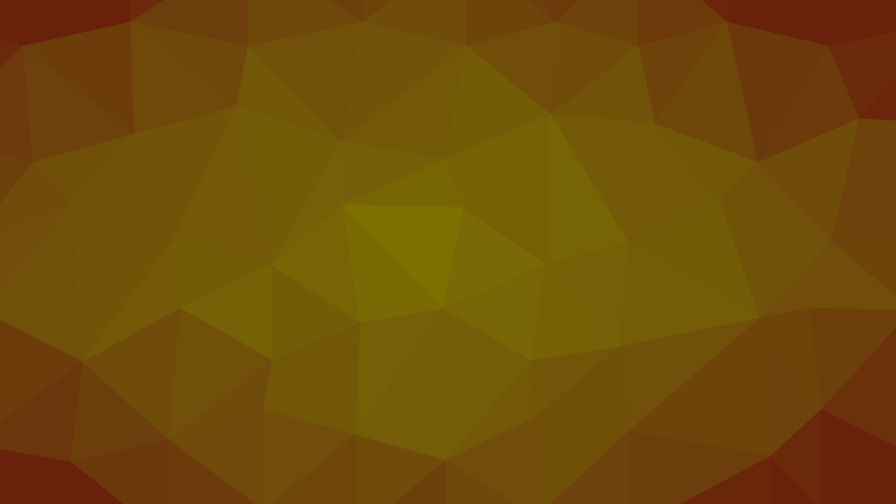
Give the GLSL for this background, as a WebGL 1 fragment shader.

```glsl
precision highp float;
// Low-poly backdrop: a lattice of vertices displaced by one chirped wave per row,
// each quad split along its shorter diagonal into flat facets. Facet tone falls
// from an olive core to rust corners, with a small random variation.

uniform vec2 u_resolution;

const float PI = 3.14159265;
const vec2 LATTICE_SIZE = vec2(8.93, 5.023);   // cells across the canvas
const vec2 LATTICE_ORIGIN = vec2(0.349, 0.337); // first vertex, from top left
const float DRIFT_X = 0.093;                    // shared shift of all vertices
const float PILLAR_SHIFT = 0.48;                // narrows the lower right column
const vec2 GLOW_CENTRE = vec2(3.9, 2.13);
const vec3 RIM_COLOR = vec3(0.415, 0.13, 0.045);
const vec3 CORE_COLOR = vec3(0.495, 0.45, 0.0);
const float TONE_VARIATION = 0.11;
const float CORE_BOOST = 0.12;

// Corners of the bright central facet
const vec2 CORE_LEFT = vec2(3.07, 1.70);
const vec2 CORE_RIGHT = vec2(4.27, 1.73);
const vec2 CORE_LOW = vec2(4.06, 2.74);

float hash(vec2 p) {
  return fract(sin(dot(p, vec2(12.99, 78.23))) * 43758.5);
}

// wave = amplitude, frequency, chirp
float chirp(vec3 wave, float i) {
  return wave.x * cos(PI * (wave.y * i + wave.z * i * i));
}

bool sameId(vec2 a, vec2 b) {
  return distance(a, b) < 0.5;
}

// Displaced lattice vertex; rows run from top to bottom
vec2 vertexAt(vec2 id) {
  if (sameId(id, vec2(3.0, 2.0))) return CORE_LEFT;
  if (sameId(id, vec2(4.0, 2.0))) return CORE_RIGHT;
  if (sameId(id, vec2(4.0, 3.0))) return CORE_LOW;
  vec3 waveX = vec3(0.26, 0.125, 0.0);
  vec3 waveY = vec3(0.26, 0.42, 0.026);
  if (id.y < 0.5) {
    waveX = vec3(-0.21, 0.27, 0.0);
    waveY = vec3(0.12, 1.0, 0.0);
  } else if (id.y < 1.5) {
    waveX = vec3(-0.12, 0.125, 0.0);
    waveY = vec3(0.28, 0.49, 0.012);
  } else if (id.y < 2.5) {
    waveX = vec3(0.27, 0.0, 0.0204);
    waveY = vec3(-0.33, 0.571, 0.0);
  } else if (id.y < 3.5) {
    waveX = vec3(0.38, 0.125, 0.0);
    waveY = vec3(0.27, 1.038, -0.052);
  }
  vec2 shift = vec2(DRIFT_X + chirp(waveX, id.x), chirp(waveY, id.x));
  if (abs(id.x - 7.0) < 0.5 && id.y > 2.5) shift.x += PILLAR_SHIFT;
  return id + shift;
}

float cross2(vec2 a, vec2 b) {
  return a.x * b.y - a.y * b.x;
}

// Signed distance to the line a-b
float edgeDistance(vec2 p, vec2 a, vec2 b) {
  return cross2(b - a, p - a) / max(length(b - a), 0.001);
}

vec3 facetColor(vec2 centroid) {
  vec2 q = (centroid - GLOW_CENTRE) / (0.5 * LATTICE_SIZE);
  float d = length(q);
  float tone = 0.88 - 0.2 * d - 0.21 * d * d;
  tone -= 0.45 * q.x * q.x * q.y * q.y;
  tone += CORE_BOOST * exp(-d * d * 100.0);
  tone += TONE_VARIATION * (hash(centroid) - 0.5);
  tone = clamp(tone, 0.0, 1.0);
  vec3 blend = vec3(tone * tone, tone, tone * tone * tone);
  return mix(RIM_COLOR, CORE_COLOR, blend);
}

// Facet colour in rgb, weighted by its smooth coverage in a
vec4 facet(vec2 p, vec2 a, vec2 b, vec2 c, float pixel) {
  float side = sign(cross2(b - a, c - a));
  float inside = side * edgeDistance(p, a, b);
  inside = min(inside, side * edgeDistance(p, b, c));
  inside = min(inside, side * edgeDistance(p, c, a));
  float cover = smoothstep(-pixel, pixel, inside);
  return vec4(facetColor((a + b + c) / 3.0), 1.0) * cover;
}

void main() {
  vec2 uv = gl_FragCoord.xy / u_resolution;
  vec2 p = vec2(uv.x, 1.0 - uv.y) * LATTICE_SIZE - LATTICE_ORIGIN;
  float pixel = 0.8 * LATTICE_SIZE.y / u_resolution.y;
  vec4 sum = vec4(facetColor(p), 1.0) * 0.0001;

  // Gather facets of the neighbouring quads
  for (int j = -1; j <= 1; j++) {
    for (int i = -1; i <= 1; i++) {
      vec2 id = floor(p) + vec2(float(i), float(j));
      vec2 a = vertexAt(id);
      vec2 b = vertexAt(id + vec2(1.0, 0.0));
      vec2 c = vertexAt(id + vec2(1.0, 1.0));
      vec2 d = vertexAt(id + vec2(0.0, 1.0));
      if (distance(a, c) < distance(b, d)) {
        sum += facet(p, a, b, c, pixel) + facet(p, a, c, d, pixel);
      } else {
        sum += facet(p, a, b, d, pixel) + facet(p, b, c, d, pixel);
      }
    }
  }
  gl_FragColor = vec4(sum.rgb / sum.a, 1.0);
}
```
